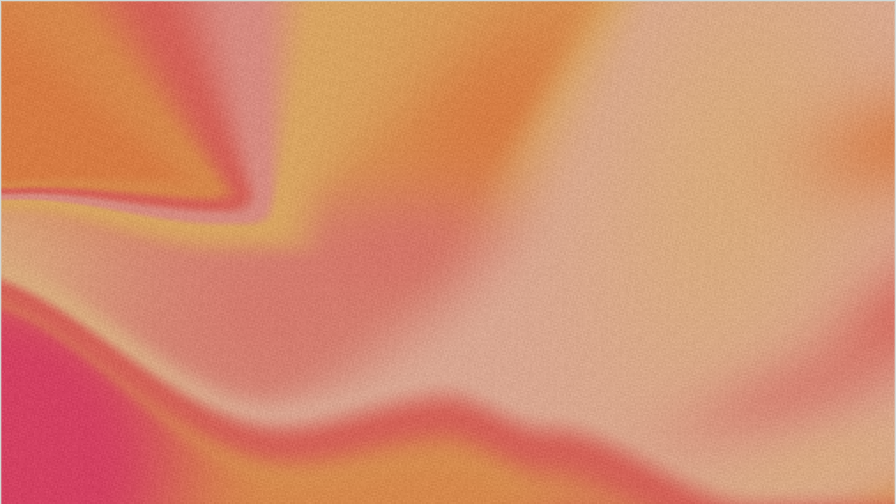
Give the GLSL for this background, as a WebGL 2 fragment shader.

```glsl
#version 300 es
precision highp float;

uniform vec2 u_resolution;
out vec4 outColor;

const float HEIGHT = 4.32; // canvas height in design units
const vec3 CREAM   = vec3(0.85, 0.65, 0.57);
const vec3 TAN     = vec3(0.85, 0.67, 0.49);
const vec3 YELLOW  = vec3(0.85, 0.64, 0.38);
const vec3 AMBER   = vec3(0.84, 0.58, 0.33);
const vec3 ORANGE  = vec3(0.84, 0.48, 0.26);
const vec3 PINK    = vec3(0.84, 0.54, 0.50);
const vec3 ROSE    = vec3(0.83, 0.45, 0.41);
const vec3 RED     = vec3(0.83, 0.38, 0.34);
const vec3 MAGENTA = vec3(0.83, 0.25, 0.38);
const vec3 RIM     = vec3(0.82, 0.85, 0.84);

float hash(vec2 cell) {
    return fract(sin(dot(cell, vec2(127.1, 311.7))) * 43758.5453);
}

// Soft rotated ellipse, one at its centre
float glow(vec2 p, vec2 centre, vec2 radius, float angle) {
    vec2 d = p - centre;
    float c = cos(angle), s = sin(angle);
    vec2 q = vec2(c * d.x + s * d.y, c * d.y - s * d.x) / radius;
    return exp(-dot(q, q));
}

float smoothMin(float a, float b, float k) {
    float h = max(k - abs(a - b), 0.0) / k;
    return min(a, b) - h * h * k * 0.25;
}

// Pale right side with warm clouds
vec3 paleField(vec2 p) {
    vec3 col = mix(CREAM, TAN, glow(p, vec2(6.3, 1.5), vec2(1.2, 2.1), 0.2));
    col = mix(col, TAN, 0.7 * glow(p, vec2(7.1, 3.95), vec2(1.1, 0.35), -0.3));
    col = mix(col, ORANGE, 0.75 * glow(p, vec2(7.75, 1.22), vec2(0.85, 0.48), -0.25));
    col = mix(col, ROSE, 0.6 * glow(p, vec2(6.75, 3.38), vec2(0.95, 0.34), -0.35));
    col = mix(col, RED, 0.75 * glow(p, vec2(7.8, 2.65), vec2(0.85, 0.4), -0.65));
    return mix(col, AMBER, 0.8 * glow(p, vec2(7.65, 4.35), vec2(0.6, 0.25), -0.4));
}

// Central lobe: amber above, rose below
vec3 lobeField(vec2 p) {
    vec3 col = mix(AMBER, ROSE + vec3(0.0, 0.06, 0.04), smoothstep(1.3, 2.4, p.y));
    col = mix(col, ORANGE, 0.9 * glow(p, vec2(4.2, 1.05), vec2(1.2, 0.65), -0.9));
    col = mix(col, ROSE, 0.85 * glow(p, vec2(3.4, 2.15), vec2(1.0, 0.5), -0.2));
    col = mix(col, ROSE, 0.5 * glow(p, vec2(2.2, 2.7), vec2(0.8, 0.5), 0.3));
    return mix(col, TAN, 0.75 * glow(p, vec2(0.0, 2.1), vec2(1.1, 0.45), 0.35));
}

float lobeEdge(float y) {
    float bend = max(y - 2.0, 0.0);
    return 5.4 - 0.55 * y - 0.42 * bend * bend;
}

// Depth inside the upper fold, measured in band widths
float foldDepth(vec2 p) {
    float sideWidth = 0.35 + 0.67 * max(1.65 - p.y, 0.0);
    float side = (2.75 - 0.2 * p.y - p.x) / sideWidth;
    float lower = 1.73 + 0.23 * smoothstep(0.2, 1.9, p.x);
    float base = (lower - p.y) / mix(0.09, 0.2, smoothstep(0.0, 1.9, p.x));
    return smoothMin(side, base, 0.6);
}

vec3 foldRamp(vec3 outside, float depth) {
    vec3 col = mix(outside, YELLOW, smoothstep(-1.5, 0.0, depth));
    col = mix(col, PINK, smoothstep(0.0, 0.4, depth));
    col = mix(col, RED, smoothstep(0.5, 1.0, depth));
    col = mix(col, mix(ORANGE, AMBER, 0.45), smoothstep(1.0, 1.55, depth));
    return mix(col, ORANGE, smoothstep(1.6, 2.4, depth));
}

// Height of the wave along the bottom, measured downward
float waveLine(float x) {
    float y = 2.33 + 1.35 * smoothstep(-0.4, 2.4, x);
    y -= 0.27 * smoothstep(2.4, 3.85, x);
    y += 0.28 * smoothstep(3.8, 4.7, x);
    return y + 0.65 * smoothstep(4.7, 6.5, x);
}

vec3 waveField(vec2 p, float depth) {
    vec3 body = mix(AMBER, ORANGE, 0.5);
    body = mix(body, RED, 0.75 * smoothstep(4.2, 5.4, p.x));
    body = mix(body, MAGENTA, smoothstep(0.15, 0.8, glow(p, vec2(-0.1, 3.9), vec2(1.9, 1.7), 0.4)));
    vec3 col = mix(RED, body, smoothstep(1.0, 3.2, depth));
    return mix(col, AMBER, 0.35 * exp(-pow((depth - 2.8) / 0.9, 2.0)));
}

void main() {
    vec2 p = gl_FragCoord.xy / u_resolution.y * HEIGHT;
    float width = u_resolution.x / u_resolution.y * HEIGHT;
    p.y = HEIGHT - p.y;

    // Lobe over the pale field, with a yellow fringe near the top
    float offset = p.x - lobeEdge(p.y);
    float softness = 0.3 + 0.12 * p.y;
    vec3 lobe = mix(lobeField(p), YELLOW, smoothstep(-0.5, 0.0, offset) * smoothstep(2.2, 0.8, p.y));
    vec3 col = mix(lobe, paleField(p), smoothstep(-softness, softness, offset));
    col = foldRamp(col, foldDepth(p));

    // Wave with a pale crest
    float below = p.y - waveLine(p.x);
    float crest = exp(-pow((below + 0.1) / 0.16, 2.0)) * smoothstep(4.5, 2.5, p.x);
    col = mix(col, mix(TAN, CREAM, smoothstep(0.5, 2.5, p.x)), 0.9 * crest);
    float depth = below / mix(0.07, 0.18, smoothstep(0.0, 4.0, p.x));
    col = mix(col, waveField(p, depth), smoothstep(-1.0, 0.9, depth));

    // Fine woven grain
    vec2 cell = floor(p * 66.0);
    float weave = sin(cell.x * 2.1 + cell.y * 1.3) * sin(cell.x * 1.1 - cell.y * 2.2);
    col += 0.035 * (hash(cell) - 0.5) + 0.015 * weave;

    // Thin pale rim
    float edge = min(min(p.x, width - p.x), p.y);
    col = mix(RIM, col, smoothstep(0.004, 0.018, edge));
    outColor = vec4(clamp(col, 0.0, 1.0), 1.0);
}
```
